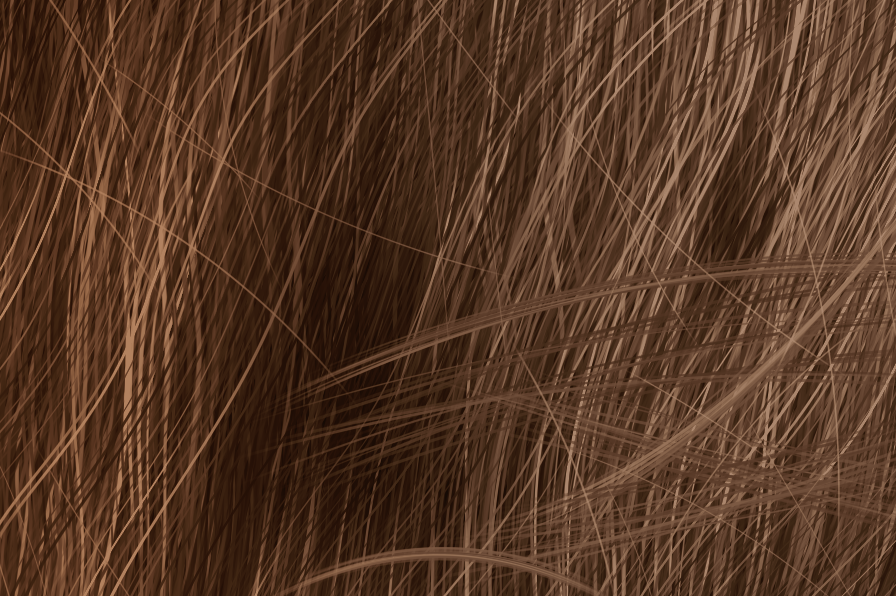
A WebGL 2 fragment shader for this texture:

```glsl
#version 300 es
precision highp float;

uniform vec2 u_resolution;
out vec4 fragColor;

// Values to tune
const int LAYERS = 18;
const int BUNDLES = 6;
const int BUNDLE_HAIRS = 16;
const int FLYAWAYS = 34;
const float LEAN = 0.27;          // sideways run per unit of height
const float LEAN_SPREAD = 0.52;
const float RIGHT_LEAN = 0.12;
const float BEND = 0.13;
const float CLUMPING = 0.65;
const float BASE_TONE = 0.13;
const float TONE_MIN = 0.15;
const float TONE_STEP = 0.104;
const vec3 PALETTE[6] = vec3[6](
    vec3(0.15, 0.07, 0.03), vec3(0.24, 0.15, 0.08), vec3(0.34, 0.22, 0.15),
    vec3(0.44, 0.31, 0.23), vec3(0.55, 0.41, 0.31), vec3(0.67, 0.53, 0.43));

// Sweeping bundles: anchor x, anchor y, slope, curvature
const vec4 SWEEP[6] = vec4[6](
    vec4(1.00, 0.38, 0.20, -0.15), vec4(1.20, 0.24, -0.25, 0.05),
    vec4(0.92, 0.49, 0.25, -0.25), vec4(1.10, 0.23, 0.67, 0.73),
    vec4(1.15, 0.16, 0.22, 0.10), vec4(0.70, 0.07, 0.07, -0.92));
// Start x, end x, spread, tone
const vec4 REACH[6] = vec4[6](
    vec4(0.45, 1.60, 0.150, 0.37), vec4(0.75, 1.60, 0.100, 0.48),
    vec4(0.46, 1.70, 0.030, 0.49), vec4(0.82, 1.70, 0.060, 0.54),
    vec4(0.75, 1.60, 0.100, 0.43), vec4(0.46, 1.06, 0.020, 0.50));

vec2 hash2(vec2 p) {
    vec3 q = fract(p.xyx * vec3(0.1031, 0.1030, 0.0973));
    q += dot(q, q.yzx + 33.33);
    return fract((q.xx + q.yz) * q.zy);
}

float cornerSlope(vec2 cell, vec2 offset) {
    float a = 6.2832 * hash2(cell).x;
    return dot(vec2(cos(a), sin(a)), offset);
}

float gradientNoise(vec2 p) {
    vec2 i = floor(p), f = fract(p);
    vec2 s = f * f * f * (f * (f * 6.0 - 15.0) + 10.0);
    vec2 e = vec2(1.0, 0.0);
    return mix(mix(cornerSlope(i, f), cornerSlope(i + e, f - e), s.x),
               mix(cornerSlope(i + e.yx, f - e.yx), cornerSlope(i + 1.0, f - 1.0), s.x), s.y);
}

float line(float dist, float halfWidth, float px) {
    return 1.0 - smoothstep(halfWidth - 0.75 * px, halfWidth + 0.75 * px, abs(dist));
}

float pocket(vec2 p, vec2 centre, vec2 size) {
    vec2 d = (p - centre) / size;
    return exp(-dot(d, d));
}

// Broad light and shade over the whole head of hair
float lighting(vec2 p) {
    float t = 0.385 + 0.13 * smoothstep(0.6, 1.5, p.x) * smoothstep(-0.2, 0.9, p.y);
    t -= 0.17 * pocket(p, vec2(0.50 + 0.1 * p.y, 0.55), vec2(0.17, 0.45));
    t -= 0.13 * pocket(p, vec2(0.68, 0.20), vec2(0.25, 0.17));
    t -= 0.16 * pocket(p, vec2(1.22, 0.64), vec2(0.06, 0.15));
    t -= 0.08 * pocket(p, vec2(0.0, 1.0), vec2(0.25));
    return t + 0.10 * gradientNoise(p * 2.6 + 4.7);
}

// One sheet of nearly parallel strands: x = tone, y = cover
vec2 strandLayer(vec2 p, float layer, float px) {
    vec2 r = hash2(vec2(layer, 71.0)), r2 = hash2(vec2(layer, 19.0));
    float lean = LEAN + LEAN_SPREAD * (r.x - 0.5) + RIGHT_LEAN * p.x;
    float across = p.x - lean * p.y + BEND * gradientNoise(p * 1.5 + r2 * 9.0);
    float density = mix(48.0, 105.0, r.y);
    float id = floor(across * density);
    vec2 h = hash2(vec2(id, layer * 17.0)), h2 = hash2(vec2(id, layer * 17.0 + 5.0));
    float wobble = gradientNoise(vec2(id * 0.73 + layer * 3.1, p.y * 2.5));
    float centre = 0.5 + 0.3 * (h.x - 0.5) + 0.25 * wobble;
    float dist = (fract(across * density) - centre) / density;
    float cover = line(dist, mix(0.10, 0.26, h2.x) / density, px);
    cover *= smoothstep(-0.25, 0.15, gradientNoise(vec2(id * 1.37 + 0.5, p.y * 1.8 + layer * 2.3)));
    float clump = 1.0 + CLUMPING * gradientNoise(vec2(across * 9.0, p.y * 0.9 + layer * 0.15));
    float sheen = 1.0 + 0.35 * wobble;
    return vec2(mix(0.55, 1.72, h.y * h.y) * clump * sheen, cover);
}

void main() {
    float px = 1.0 / u_resolution.y;
    vec2 p = gl_FragCoord.xy * px;
    float light = lighting(p);
    float tone = BASE_TONE + 0.15 * light;

    // Hanging strands, back to front
    for (int i = 0; i < LAYERS; i++) {
        vec2 s = strandLayer(p, float(i), px);
        float depth = mix(0.45, 1.12, float(i) / float(LAYERS - 1));
        tone = mix(tone, light * depth * s.x, 0.88 * s.y);
    }

    // Curved bundles sweeping across
    for (int b = 0; b < BUNDLES; b++) {
        vec4 c = SWEEP[b], reach = REACH[b];
        float x = p.x - c.x;
        for (int j = 0; j < BUNDLE_HAIRS; j++) {
            vec2 h = hash2(vec2(j, b * 13 + 200)), h2 = hash2(vec2(j, b * 13 + 400));
            float slope = c.z + 1.6 * reach.z * (h.y - 0.5);
            float y = c.y + reach.z * (h.x - 0.5) + slope * x + c.w * x * x;
            float tangent = slope + 2.0 * c.w * x;
            float dist = (p.y - y) / sqrt(1.0 + tangent * tangent);
            float ends = smoothstep(reach.x, reach.x + 0.25, p.x + 0.15 * (h2.x - 0.5))
                       * (1.0 - smoothstep(reach.y - 0.2, reach.y, p.x));
            float cover = line(dist, mix(0.0010, 0.0028, h2.y), px);
            tone = mix(tone, reach.w * mix(0.72, 1.25, h2.x), 0.72 * cover * ends);
        }
    }

    // Loose single hairs
    for (int k = 0; k < FLYAWAYS; k++) {
        vec2 h = hash2(vec2(k, 611)), h2 = hash2(vec2(k, 733)), h3 = hash2(vec2(k, 857));
        float a = mix(0.9, 2.75, h2.x);
        vec2 q = p - h * vec2(u_resolution.x * px, 1.0);
        q = vec2(dot(q, vec2(cos(a), sin(a))), dot(q, vec2(-sin(a), cos(a))));
        float bow = 1.1 * (h2.y - 0.5);
        float dist = (q.y - bow * q.x * q.x) / sqrt(1.0 + 4.0 * bow * bow * q.x * q.x);
        float size = mix(0.15, 0.45, h3.x);
        float cover = line(dist, mix(0.0007, 0.0018, h3.y), px);
        cover *= 1.0 - smoothstep(0.6 * size, size, abs(q.x));
        tone = mix(tone, 0.28 + 0.75 * light + 0.12 * h3.y, 0.75 * cover);
    }

    // Tone to colour, warmer on the left
    float ramp = clamp((tone - TONE_MIN) / TONE_STEP, 0.0, 5.0);
    vec3 colour = PALETTE[0];
    for (int n = 1; n < 6; n++) colour = mix(colour, PALETTE[n], clamp(ramp - float(n - 1), 0.0, 1.0));
    colour *= clamp(tone / TONE_MIN, 0.55, 1.0);
    colour *= mix(vec3(1.05, 0.96, 0.86), vec3(1.0), smoothstep(0.1, 0.9, p.x));
    fragColor = vec4(colour, 1.0);
}
```
